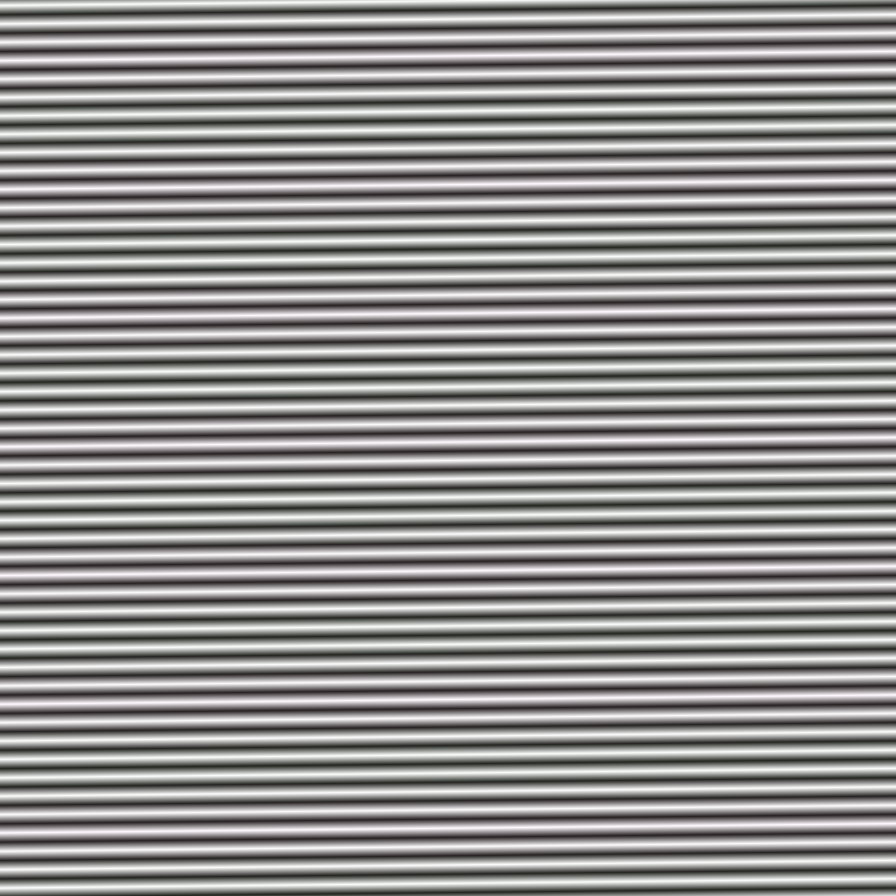
Reproduce this pattern procedurally as a Shadertoy shader.

```glsl
const float TAU = 6.2831853;

// Distance to the nearest ridge crest, 0 at the crest and 1 in the groove, tips softened
float creaseDistance(float phase, float blur) {
    float d = 2.0 * abs(fract(phase + 0.5) - 0.5);
    float nearCrest = sqrt(d * d + blur * blur);
    float nearGroove = sqrt((1.0 - d) * (1.0 - d) + blur * blur);
    return d < 0.5 ? nearCrest : 1.0 - nearGroove;
}

void mainImage(out vec4 fragColor, in vec2 fragCoord) {
    vec2 uv = fragCoord / iResolution.xy;

    // Slightly tilted ridges, counted from the top
    float phase = 48.73 * (1.0 - uv.y) + 0.51 * uv.x - 1.3;
    float blur = 0.5 * 48.73 / iResolution.y;
    float light = 1.0 - creaseDistance(phase, blur);

    // Linear ramp from warm dark groove to neutral bright crest
    vec3 color = mix(vec3(0.135, 0.127, 0.12), vec3(1.0), light);

    // Faint rose and green drift over every seven ridges
    float drift = cos(TAU * (floor(phase + 0.5) - 2.0) / 7.0);
    color += 0.008 * drift * vec3(1.0, -1.0, 0.6);

    fragColor = vec4(clamp(color, 0.0, 1.0), 1.0);
}
```
